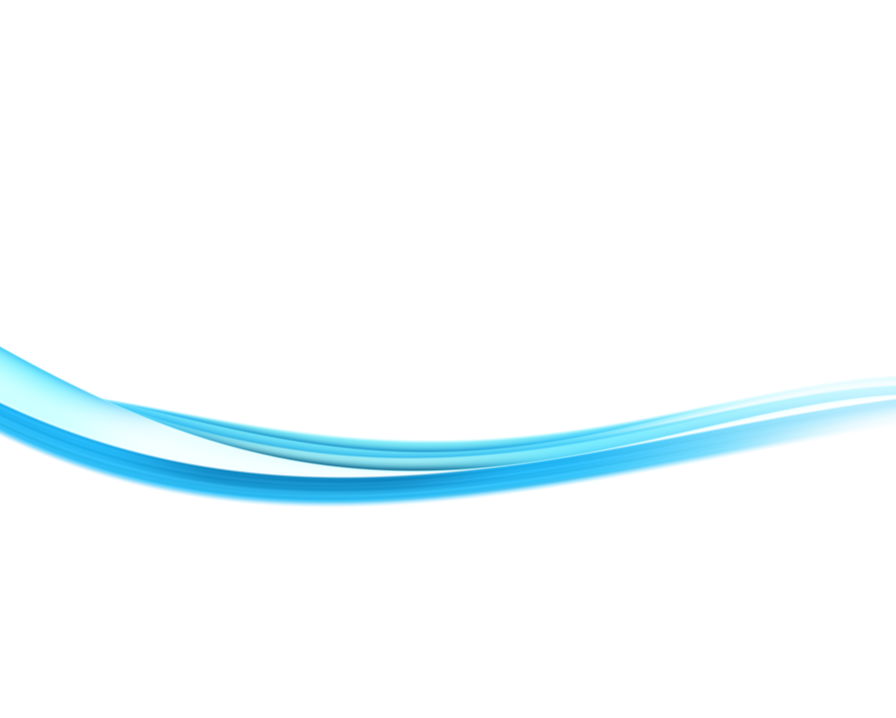
Reproduce this background procedurally as a WebGL 2 fragment shader.

```glsl
#version 300 es
precision highp float;

uniform vec2 u_resolution;
out vec4 fragColor;

const vec3 WHITE = vec3(1.0);
const vec3 PALE  = vec3(0.80, 1.00, 1.00);
const vec3 CYAN  = vec3(0.58, 0.98, 1.00);
const vec3 SKY   = vec3(0.37, 0.88, 1.00);
const vec3 AZURE = vec3(0.13, 0.71, 0.96);
const vec3 DEEP  = vec3(0.07, 0.55, 0.78);
const vec3 INK   = vec3(0.02, 0.32, 0.48);

const float EDGE = 0.0022;       // crisp edge half-width
const float GLOW = 0.0065;       // soft edge half-width
const float RIGHT_FADE = 0.62;   // how far the right end dissolves

// Smooth curve through heights at x = 0, 1/4, 1/2, 3/4, 1 (Newton form).
float curve(float x, float a, float b, float c, float d, float e) {
    float s = 4.0 * x;
    float d2 = a - 2.0 * b + c;
    float d3 = d - 3.0 * c + 3.0 * b - a;
    float d4 = e - 4.0 * d + 6.0 * c - 4.0 * b + a;
    return a + s * (b - a + (s - 1.0) / 2.0
        * (d2 + (s - 2.0) / 3.0 * (d3 + (s - 3.0) / 4.0 * d4)));
}

float above(float y, float level, float soft) {
    return smoothstep(-soft, soft, y - level);
}

float ribbon(float y, float top, float bottom, float softTop, float softBottom) {
    return above(y, bottom, softBottom) * (1.0 - above(y, top, softTop));
}

// Shade that is sharp below the line and fades out above it.
float crease(float y, float line, float reach) {
    return above(y, line, EDGE) * exp(-max(y - line, 0.0) / reach);
}

// Rises from a to b, then falls from c to d.
float span(float x, float a, float b, float c, float d) {
    return smoothstep(a, b, x) * (1.0 - smoothstep(c, d, x));
}

void main() {
    vec2 p = gl_FragCoord.xy / u_resolution;
    float x = p.x, y = p.y;

    // Ribbon boundaries, from upper to lower
    float crest  = curve(x, 0.460, 0.413, 0.385, 0.423, 0.475);
    float foldA  = curve(x, 0.467, 0.405, 0.371, 0.420, 0.476);
    float foldB  = curve(x, 0.496, 0.392, 0.363, 0.408, 0.459);
    float spine  = curve(x, 0.517, 0.381, 0.345, 0.394, 0.450);
    float shelf  = curve(x, 0.439, 0.346, 0.342, 0.390, 0.444);
    float keel   = curve(x, 0.398, 0.307, 0.307, 0.354, 0.411);
    float middle = span(x, 0.15, 0.32, 0.45, 0.66);

    vec3 color = WHITE;

    // Pale sheet opening toward the left
    float sheet = ribbon(y, spine, shelf, EDGE, GLOW);
    float depth = clamp((spine - y) / max(spine - shelf, 0.004), 0.0, 1.0);
    float sheetAlpha = mix(1.0, 0.2, smoothstep(0.04, 0.17, x));
    color = mix(color, mix(CYAN, PALE, smoothstep(0.0, 0.7, depth)), sheet * sheetAlpha);
    float rim = exp(-max(spine - y, 0.0) / 0.009) * (1.0 - smoothstep(0.08, 0.2, x));
    color = mix(color, AZURE, sheet * rim * 0.75);

    // Lower blue band
    float band = ribbon(y, min(shelf, spine), keel, EDGE, GLOW);
    float t = clamp((y - keel) / max(shelf - keel, 0.004), 0.0, 1.0);
    vec3 bandTop = mix(AZURE, DEEP, span(x, 0.1, 0.26, 0.42, 0.6));
    vec3 bandColor = mix(mix(SKY, AZURE, 0.75), bandTop, smoothstep(0.1, 0.8, t));
    float fibre = sin(t * 17.0 + x * 5.0) + 0.5 * sin(t * 39.0 - x * 8.0);
    bandColor += 0.02 * fibre;
    bandColor = mix(bandColor, SKY, 0.5 * smoothstep(0.55, 0.85, x));
    color = mix(color, bandColor, band);

    // Upper translucent veil
    float veil = ribbon(y, crest, spine, 0.0035, EDGE);
    vec3 veilColor = mix(CYAN, SKY, 0.35 * above(foldA, y, GLOW));
    color = mix(color, veilColor, veil);

    // Shaded folds inside the veil
    float foldShade = span(x, 0.08, 0.2, 0.55, 0.9);
    color = mix(color, AZURE, veil * crease(y, foldB, 0.008) * foldShade * 0.8);
    color = mix(color, mix(AZURE, DEEP, middle), veil * crease(y, foldA, 0.005) * foldShade);
    color = mix(color, mix(AZURE, INK, middle),
        veil * crease(y, spine, 0.008) * mix(0.5, 0.95, span(x, 0.1, 0.25, 0.48, 0.62)));
    color = mix(color, PALE, 0.45 * veil * ribbon(y, foldB, foldB - 0.010, EDGE, GLOW) * middle);

    // White streaks toward the right
    float streak = ribbon(y, foldA - 0.004, foldB + 0.004, GLOW, EDGE);
    color = mix(color, WHITE, 0.8 * streak * smoothstep(0.6, 0.78, x));
    float gap = ribbon(y, keel + 0.018, keel - 0.01, 0.014, EDGE);
    color = mix(color, WHITE, 0.8 * gap * smoothstep(0.78, 1.0, x));

    // Dissolve into the right border
    color = mix(color, WHITE, RIGHT_FADE * smoothstep(0.62, 1.0, x));
    fragColor = vec4(clamp(color, 0.0, 1.0), 1.0);
}
```
